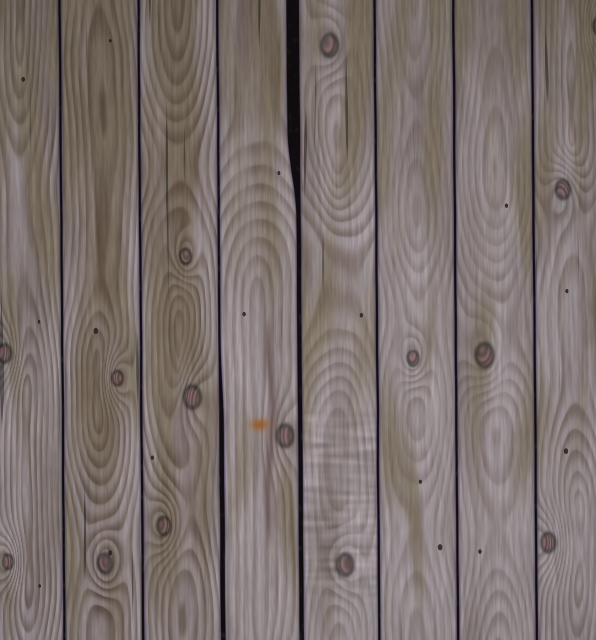
Write a WebGL 1 fragment shader that draws this texture.

```glsl
precision highp float;
// Weathered timber wall: eight upright grey-brown boards with dark gaps.
// Grain is the contour map of a ring field (distance to a wandering pith)
// pushed aside by hashed knots, then tinted by stretched gradient noise.
uniform vec2 u_resolution;

const float PITCH = 0.1321;
const float OFFSET = 0.028;
const float HEIGHT = 1.0756;
const vec3 SILVER = vec3(0.585, 0.55, 0.565);
const vec3 GREY = vec3(0.485, 0.445, 0.44);
const vec3 OLIVE = vec3(0.46, 0.42, 0.355);
const vec3 BROWN = vec3(0.33, 0.27, 0.225);
const vec3 KNOT = vec3(0.34, 0.26, 0.26);
const vec3 GAP = vec3(0.06, 0.045, 0.055);
const vec3 VIOLET = vec3(0.21, 0.18, 0.33);
const vec3 RUST = vec3(0.55, 0.31, 0.10);

vec2 hash2(vec2 p) {
  return fract(sin(vec2(dot(p, vec2(127.1, 311.7)), dot(p, vec2(269.5, 183.3)))) * 43758.5);
}

float corner(vec2 cell, vec2 f, vec2 o) {
  return dot(hash2(cell + o) * 2.0 - 1.0, f - o);
}

float gradNoise(vec2 p) {
  vec2 c = floor(p), f = p - c;
  vec2 u = f * f * f * (f * (f * 6.0 - 15.0) + 10.0);
  return mix(mix(corner(c, f, vec2(0, 0)), corner(c, f, vec2(1, 0)), u.x),
             mix(corner(c, f, vec2(0, 1)), corner(c, f, vec2(1, 1)), u.x), u.y);
}

float isBoard(float id, float n) { return 1.0 - step(0.5, abs(id - n)); }

// x: push on the ring field, y: knot body, z: dark rim
vec3 knot(vec2 d, float radius) {
  float k = length(d * vec2(1.0, 0.75)) / radius;
  float push = exp(-dot(d * vec2(1.0, 0.5), d * vec2(1.0, 0.5)) / (radius * radius * 5.0));
  return vec3(push, 1.0 - smoothstep(0.6, 1.05, k), exp(-pow((k - 0.95) * 4.0, 2.0)));
}

// One jittered spot per cell along the board, kept with the given chance
vec3 scatter(vec2 q, float seed, float cellSize, float chance, float radius) {
  vec3 sum = vec3(0.0);
  for (int j = -1; j <= 1; j++) {
    float cell = floor(q.y / cellSize) + float(j);
    vec2 h = hash2(vec2(seed, cell)), pick = hash2(vec2(cell + 31.0, seed));
    vec2 centre = vec2((h.x - 0.5) * 0.75, (cell + 0.2 + 0.6 * h.y) * cellSize);
    sum += step(pick.x, chance) * knot(q - centre, radius * (0.6 + 0.6 * pick.y));
  }
  return sum;
}

// Ring coordinate; board 3 has a tall arch, the others a wandering pith
float ringField(vec2 q, float id, float push) {
  float arch = isBoard(id, 3.0);
  float depth = 0.25 + 0.75 * gradNoise(vec2(q.y * 0.42, id * 5.3 + 0.5));
  depth = mix(depth, 0.95 * smoothstep(4.1, 6.8, q.y), arch);
  float x = q.x + 0.13 * gradNoise(vec2(q.y * 0.35, id * 9.1 + 0.3));
  float r = sqrt(x * x + depth * depth) + 0.28 * push;
  r += 0.045 * gradNoise(q * vec2(2.5, 0.9) + id * 17.0);
  return r * mix(14.0, 9.0, arch);
}

// Signed distance to the gap beside the nearest board edge
float gapDistance(float s, float y) {
  float k = floor(s + 0.5);
  float d = (s - k) * PITCH + 0.0012 * gradNoise(vec2(y * 9.0, k * 3.7 + 0.5));
  float left = 0.0019 + isBoard(k, 4.0) * 0.014 * smoothstep(0.71, 0.86, y);
  float right = 0.0019 + isBoard(k, 4.0) * 0.0035
              + isBoard(k, 3.0) * 0.004 * (1.0 - smoothstep(0.35, 0.5, y));
  return max(-d - left, d - right);
}

vec3 boardColor(vec2 q, float id, float up) {
  vec2 seed = vec2(id * 13.7, id * 5.9);
  vec3 knots = scatter(q, id + 3.0, 2.1, 0.55, 0.10);
  vec3 holes = scatter(q, id + 50.0, 1.6, 0.45, 0.032);
  vec3 whorl = isBoard(id, 4.0) * knot(q - vec2(-0.08, 5.1), 0.25);

  // Broad weathering
  float aged = 1.0 - smoothstep(0.5, 1.2, abs(id - 1.5));
  float heart = aged * exp(-q.x * q.x * 14.0);
  float cloud = gradNoise(q * vec2(1.8, 0.35) + seed);
  float stain = gradNoise(q * vec2(3.0, 0.5) + seed + 40.0);
  vec3 col = mix(GREY, SILVER, smoothstep(-0.35, 0.3, cloud + 0.3 - 0.4 * up));
  col = mix(col, OLIVE, 0.85 * smoothstep(-0.05, 0.45, stain + 0.4 * (up - 0.45) + 0.4 * heart));

  // Growth rings, fibres and drying checks
  float rings = ringField(q, id, knots.x + 1.4 * whorl.x);
  float t = fract(rings);
  float late = smoothstep(0.15, 0.8, t) * (1.0 - smoothstep(0.8, 1.0, t));
  float contrast = mix(0.62, 0.32, smoothstep(1.5, 4.5, id)) + 0.12 * isBoard(id, 7.0);
  contrast *= 0.75 + 0.8 * gradNoise(q * vec2(4.0, 0.8) + seed + 9.0) + 0.5 * whorl.x;
  col = mix(col, BROWN, clamp(late * contrast + 0.25 * heart, 0.0, 0.85));
  float fibre = gradNoise(q * vec2(24.0, 1.3) + seed) + 0.6 * gradNoise(q * vec2(42.0, 5.0) + seed);
  col *= 1.0 + 0.17 * fibre;
  col *= 1.0 - 0.4 * smoothstep(0.4, 0.52, gradNoise(q * vec2(13.0, 0.45) + seed + 70.0));

  // Saw marks low on board 4, red streak and rust on board 3
  float saw = gradNoise(vec2(q.x * 1.5, q.y * 13.0)) * (0.6 + gradNoise(q * vec2(5.0, 3.0)));
  col *= 1.0 + 0.35 * saw * isBoard(id, 4.0) * (1.0 - smoothstep(2.6, 3.1, q.y)) * smoothstep(0.3, 1.0, q.y);
  float streakX = (q.x - 0.16 - 0.15 * gradNoise(vec2(q.y * 0.8, 2.5))) * 22.0;
  float streak = exp(-streakX * streakX) * smoothstep(1.0, 1.6, q.y) * (1.0 - smoothstep(3.6, 4.3, q.y));
  col = mix(col, KNOT, 0.6 * streak * isBoard(id, 3.0));
  vec2 spot = (q - vec2(0.0, 2.74)) * vec2(9.0, 14.0);
  col = mix(col, RUST, 0.8 * exp(-dot(spot, spot)) * isBoard(id, 3.0));

  // Knots and small holes
  col = mix(col, KNOT * (1.15 + 0.25 * sin(rings * 12.0)), clamp(0.75 * knots.y, 0.0, 1.0));
  col *= 1.0 - 0.4 * clamp(knots.z, 0.0, 1.0);
  return mix(col, KNOT * 0.45, clamp(holes.y, 0.0, 1.0) * 0.85);
}

void main() {
  vec2 uv = gl_FragCoord.xy / u_resolution;
  vec2 p = uv * vec2(1.0, HEIGHT);
  float s = (p.x + OFFSET + 0.008 * (uv.y - 0.5)) / PITCH;
  float id = floor(s);
  vec3 col = boardColor(vec2(fract(s) - 0.5, p.y / PITCH), id, uv.y);

  // Rounded edges, then the gap with a little debris inside
  float gap = gapDistance(s, p.y), soft = 0.8 / u_resolution.x;
  col = mix(col, VIOLET, 0.45 * (1.0 - smoothstep(0.0, 0.005, gap)));
  vec3 inside = GAP + 0.13 * OLIVE * smoothstep(0.1, 0.5, gradNoise(p * vec2(110.0, 60.0)));
  col = mix(inside, col, smoothstep(-soft, soft, gap));

  // Soft light falling off toward the top and corners
  vec2 c = uv - vec2(0.5, 0.42);
  gl_FragColor = vec4(col * (1.07 - 0.3 * dot(c, c)), 1.0);
}
```
